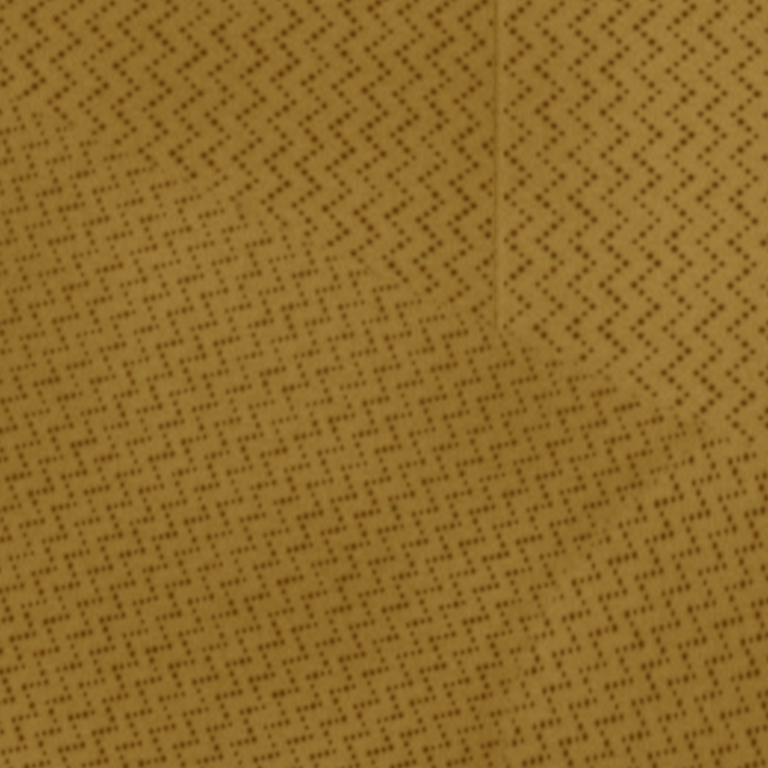
Write a Shadertoy shader that draws this texture.

```glsl
// Ochre openwork cloth: zigzag chains of small holes on four folded, stitched panels.
#define ZIG_REACH 0.72
#define HOLES_PER_ZIG 6.0
#define HOLE_SIZE 0.0045
#define HOLE_DEPTH 0.80
#define WARP 0.010
#define SEAM_X 0.645
#define GRAIN 0.05
#define CLOTH vec3(0.585, 0.450, 0.187)
#define CLOTH_LIGHT vec3(0.620, 0.487, 0.228)
#define HOLE vec3(0.355, 0.205, 0.010)

float hash(vec2 p) {
    vec3 q = fract(vec3(p.xyx) * 0.1031);
    q += dot(q, q.yzx + 33.33);
    return fract((q.x + q.y) * q.z);
}

float noise(vec2 p) {
    vec2 i = floor(p), f = fract(p);
    f = f * f * (3.0 - 2.0 * f);
    return mix(mix(hash(i), hash(i + vec2(1, 0)), f.x),
               mix(hash(i + vec2(0, 1)), hash(i + vec2(1, 1)), f.x), f.y);
}

// Soft holes on zigzag chains; the two vectors are the repeat across and along.
float zigzagHoles(vec2 p, vec2 across, vec2 along, vec2 radius) {
    vec2 cell = inverse(mat2(across, along)) * p;
    float nearestRow = round(cell.y * HOLES_PER_ZIG);
    float sum = 0.0;
    for (int k = -2; k <= 2; k++) {
        float row = nearestRow + float(k);
        float t = row / HOLES_PER_ZIG;
        float swing = ZIG_REACH * abs(2.0 * fract(t) - 1.0);
        float chain = round(cell.x - swing);
        vec2 d = across * (cell.x - swing - chain) + along * (cell.y - t);
        float wear = hash(vec2(chain, row) + 200.0);
        vec2 q = d / (radius * (0.86 + 0.28 * wear));
        sum += (0.70 + 0.42 * wear) * exp(-dot(q, q));
    }
    return min(sum, 1.15);
}

void mainImage(out vec4 fragColor, in vec2 fragCoord) {
    vec2 p = fragCoord / iResolution.xy;

    // Gentle drape of the weave
    vec2 drape = vec2(noise(p * 3.0 + 7.0), noise(p * 3.0 + 31.0)) - 0.5;
    vec2 w = p + WARP * drape;

    // Panel masks: upper pair above the fold, lower pair split by a curve
    float foldY = 0.88 - 0.5 * p.x + 0.03 * p.x * p.x;
    float aboveFold = p.y - foldY + 0.008 * drape.x;
    float upper = smoothstep(-0.012, 0.012, aboveFold);
    float besideCurve = p.x - (0.65 + 1.45 * p.y * p.y) + 0.02 * drape.y;
    float corner = smoothstep(-0.016, 0.016, besideCurve);
    float seam = p.x - SEAM_X - 0.003 * drape.y;
    float right = step(0.0, seam);

    // Each panel has its own tilt and pitch
    float topLeft = zigzagHoles(w - vec2(SEAM_X, 1.0),
        vec2(0.0405, -0.004), vec2(-0.004, -0.0535), vec2(HOLE_SIZE));
    float topRight = zigzagHoles(w - vec2(SEAM_X + 0.016, 1.0),
        vec2(0.0425, -0.001), vec2(-0.001, -0.0565), vec2(HOLE_SIZE));
    float lowerLeft = zigzagHoles(w,
        vec2(0.0305, -0.0195), vec2(-0.0130, -0.0420), HOLE_SIZE * vec2(0.82, 0.98));
    float lowerRight = zigzagHoles(w,
        vec2(0.0345, -0.0210), vec2(-0.0130, -0.0480), HOLE_SIZE * vec2(0.82, 1.15));

    // Holes fade at the fold, the seam and where the cloth blurs
    float seamGap = smoothstep(0.003, 0.010, abs(seam - 0.003));
    float top = mix(topLeft, topRight, right) * seamGap;
    float focus = mix(0.80, 0.98, smoothstep(0.65, 0.05, p.y));
    float lower = mix(lowerLeft * focus * (1.0 - corner),
                      lowerRight * corner, corner);
    float holes = mix(lower * (1.0 - upper), top * upper, upper);

    // Broad light and shade
    float light = 0.45 * upper * right + 0.35 * corner * (1.0 - upper);
    vec3 color = mix(CLOTH, CLOTH_LIGHT, light);
    color += 0.045 * (noise(p * 4.5 + 12.0) - 0.5);
    color -= 0.018 * smoothstep(0.3, 0.0, p.y);
    color -= 0.018 * exp(-pow((besideCurve + 0.03) / 0.03, 2.0)) * (1.0 - upper);

    // Fine knit grain
    float grain = 0.6 * noise(p * vec2(260.0, 190.0)) + 0.4 * noise(p * vec2(90.0, 130.0));
    color += GRAIN * (grain - 0.5);

    // Holes, slightly uneven in tone
    vec3 holeColor = HOLE + vec3(0.05, -0.01, 0.0) * (noise(p * 60.0) - 0.5);
    color = mix(color, holeColor, clamp(holes * HOLE_DEPTH, 0.0, 1.0));

    // Stitched seam: soft groove with a raised light edge
    float groove = exp(-pow(seam / 0.0035, 2.0)) * (0.5 + noise(p * vec2(20.0, 110.0)));
    float ridge = exp(-pow((seam - 0.009) / 0.005, 2.0));
    color += upper * (ridge * 0.015 - groove * vec3(0.045, 0.055, 0.045));

    fragColor = vec4(clamp(color, 0.0, 1.0), 1.0);
}
```
